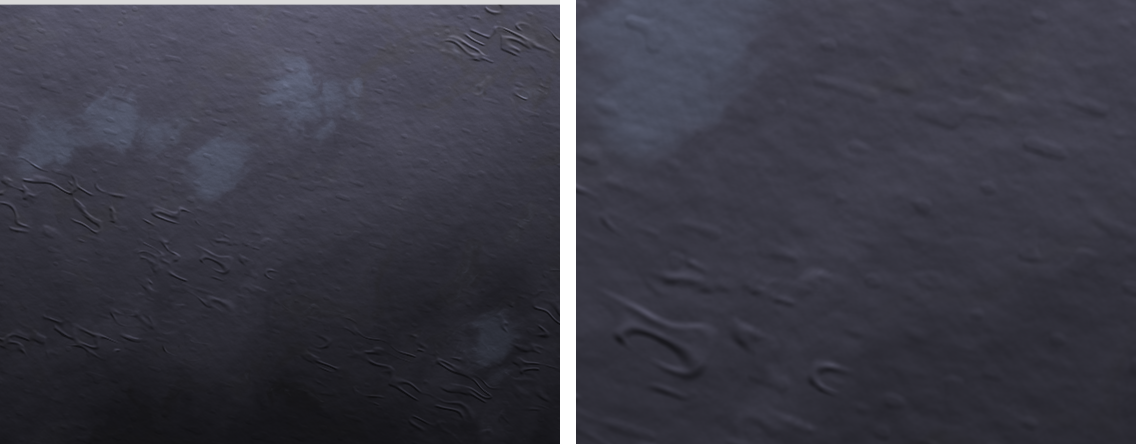
Left, the full canvas; right, a detail of the centre.
This texture is drawn by a Shadertoy shader. Its source:

```glsl
// Dark slate plaster wall: soft top light, cloudy scuffs and creased relief under a pale top strip.

const vec3 SLATE = vec3(0.98, 0.97, 1.17);
const vec3 SCUFF_BLUE = vec3(0.95, 1.0, 1.21);
const vec3 STAIN_BROWN = vec3(1.01, 0.99, 1.09);
const vec3 STRIP = vec3(0.85);
const float STRIP_HEIGHT = 0.0105;

// Creased areas: centre xy, radius zw
const vec4 CREASED[8] = vec4[8](
    vec4(0.09, 0.54, 0.13, 0.09), vec4(0.37, 0.38, 0.14, 0.09),
    vec4(0.14, 0.25, 0.16, 0.07), vec4(0.63, 0.19, 0.12, 0.08),
    vec4(0.79, 0.10, 0.13, 0.09), vec4(0.90, 0.92, 0.11, 0.13),
    vec4(0.97, 0.20, 0.08, 0.15), vec4(0.30, 0.49, 0.06, 0.06));

// Pale scuffed areas: centre xy, radius zw
const vec4 SCUFFED[5] = vec4[5](
    vec4(0.22, 0.71, 0.08, 0.08), vec4(0.10, 0.67, 0.08, 0.07),
    vec4(0.56, 0.77, 0.07, 0.09), vec4(0.40, 0.62, 0.06, 0.07),
    vec4(0.88, 0.20, 0.05, 0.09));

float hash(vec2 p) {
    return fract(sin(dot(p, vec2(127.1, 311.7))) * 43758.5453);
}

float noise(vec2 p) {
    vec2 i = floor(p), f = fract(p);
    f = f * f * (3.0 - 2.0 * f);
    return mix(mix(hash(i), hash(i + vec2(1, 0)), f.x),
               mix(hash(i + vec2(0, 1)), hash(i + vec2(1, 1)), f.x), f.y);
}

float fbm(vec2 p) {
    float sum = 0.0, amp = 0.5;
    for (int i = 0; i < 5; i++) {
        sum += amp * noise(p);
        p = mat2(1.6, 1.2, -1.2, 1.6) * p + 17.3;
        amp *= 0.5;
    }
    return sum / 0.97;
}

vec2 rotate(vec2 p, float angle) {
    float c = cos(angle), s = sin(angle);
    return vec2(c * p.x - s * p.y, s * p.x + c * p.y);
}

float blob(vec2 uv, vec4 area) {
    vec2 d = (uv - area.xy) / area.zw;
    return exp(-dot(d, d));
}

// Broken slanting ridges
float creases(vec2 p) {
    vec2 q = rotate(p, 0.42);
    q += 0.022 * vec2(noise(q * 19.0), noise(q * 23.0 + 40.0));
    float ridge = 1.0 - abs(2.0 * noise(q * vec2(21.0, 62.0)) - 1.0);
    float gaps = smoothstep(0.38, 0.62, noise(q * vec2(26.0, 44.0) + 9.0));
    return smoothstep(0.62, 1.0, ridge) * gaps;
}

// Trowelled skin with fine grain and sparse bumps
float skin(vec2 p) {
    vec2 q = rotate(p, 0.3);
    float bumps = smoothstep(0.74, 0.95, noise(q * vec2(48.0, 75.0)));
    return 0.9 * fbm(q * vec2(48.0, 72.0)) + 0.35 * bumps;
}

float surface(vec2 p, float creased) {
    return 0.34 * skin(p) + 0.55 * creased * creases(p);
}

void mainImage(out vec4 fragColor, in vec2 fragCoord) {
    vec2 uv = fragCoord / iResolution.xy;
    vec2 p = fragCoord / iResolution.y;

    // Cloudy mottling, warped into brushy edges
    vec2 warp = vec2(fbm(p * 6.0), fbm(p * 6.0 + 31.0)) - 0.5;
    float cloud = fbm(p * 3.2 + warp * 1.2 + 5.0) - 0.5;
    float brush = fbm(rotate(p, -0.6) * vec2(13.0, 21.0) + warp * 4.0) - 0.5;

    // Gather the marked areas
    float creased = 0.0, scuffed = 0.0;
    for (int i = 0; i < 8; i++) creased = max(creased, blob(uv, CREASED[i]));
    for (int i = 0; i < 5; i++) scuffed = max(scuffed, blob(uv, SCUFFED[i]));
    creased = smoothstep(0.3, 0.8, creased + 1.1 * brush + 0.5 * cloud);
    scuffed = smoothstep(0.3, 0.95, scuffed + 1.6 * brush);
    float stain = smoothstep(0.05, 0.3, brush - cloud * 0.5) * (1.0 - scuffed);

    // Light falls from the top, strongest right of the middle
    float tone = 0.088 + 0.235 * uv.y;
    tone += 0.045 * blob(uv, vec4(0.66, 0.95, 0.3, 0.3));
    tone -= 0.035 * blob(uv, vec4(1.0, 0.36, 0.3, 0.3));
    tone += 0.012 * blob(uv, vec4(0.3, 0.5, 0.35, 0.3));
    tone += 0.09 * cloud + 0.045 * brush;
    tone += 0.05 * scuffed - 0.022 * stain;
    tone = max(tone, 0.085);

    // Relief shading towards the light
    vec2 toLight = vec2(0.0012, 0.0038);
    float relief = surface(p, creased) - surface(p + toLight, creased);
    tone *= 1.0 + clamp(1.15 * relief, -0.5, 0.6);

    vec3 tint = mix(mix(SLATE, STAIN_BROWN, stain * 0.7), SCUFF_BLUE, scuffed);
    vec3 color = tone * tint;

    // Pale strip along the top edge
    float soft = 1.0 / iResolution.y;
    float strip = smoothstep(-soft, soft, uv.y - (1.0 - STRIP_HEIGHT));
    fragColor = vec4(mix(color, STRIP, strip), 1.0);
}
```
